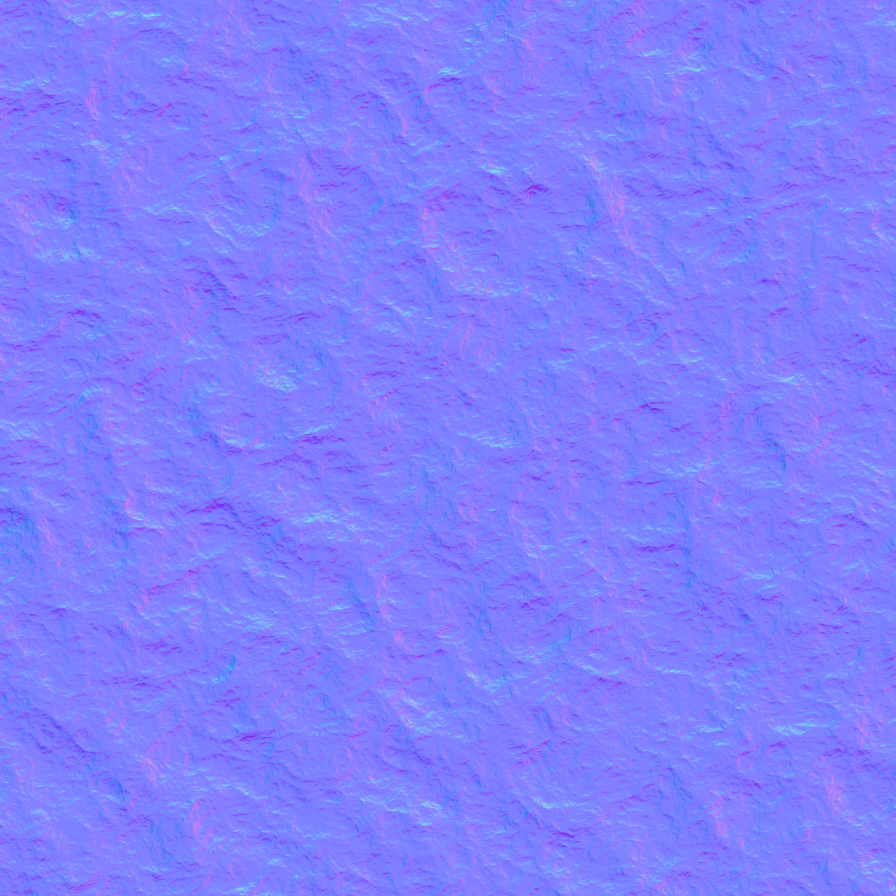
Reproduce this texture map procedurally as a Shadertoy shader.

```glsl
// Tangent-space normal map of rough, chipped rock with faint diagonal strata.

const int OCTAVES = 6;
const float BASE_FREQUENCY = 6.0;
const float FIRST_SLOPE = 0.49;           // slope added by the coarsest octave
const float SLOPE_GROWTH = 1.08;          // finer octaves are slightly steeper
const vec2 STRETCH = vec2(0.84, 1.06);    // along and across the grain
const vec2 RELIEF = vec2(0.090, 0.077);   // steepness in x and y
const float CONTRAST = 1.0;               // flattens calm areas, steepens chips
const float SAMPLE_STEP = 0.0006;         // gradient sampling distance

float hash(vec2 cell) {
    return fract(sin(dot(cell, vec2(127.1, 311.7))) * 43758.5453);
}

// Turns the x axis to the given angle
mat2 rotation(float angle) {
    float c = cos(angle), s = sin(angle);
    return mat2(c, -s, s, c);
}

// Dot product of a random unit gradient with the offset from its lattice corner
float cornerSlope(vec2 cell, vec2 corner, vec2 local) {
    float angle = 6.28318 * hash(cell + corner);
    return dot(vec2(cos(angle), sin(angle)), local - corner);
}

float gradientNoise(vec2 p) {
    vec2 cell = floor(p), f = fract(p);
    vec2 u = f * f * f * (f * (f * 6.0 - 15.0) + 10.0);
    float low = mix(cornerSlope(cell, vec2(0, 0), f), cornerSlope(cell, vec2(1, 0), f), u.x);
    float high = mix(cornerSlope(cell, vec2(0, 1), f), cornerSlope(cell, vec2(1, 1), f), u.x);
    return mix(low, high, u.y);
}

// Bends the strata so that the creases wander
vec2 warp(vec2 p, float frequency, float amount) {
    vec2 q = p * frequency;
    return p + amount * vec2(gradientNoise(q + 17.3), gradientNoise(q + 51.9));
}

// Ridged octaves; the grain turns from falling to rising as it gets finer
float rockHeight(vec2 p) {
    float height = 0.0;
    float frequency = BASE_FREQUENCY;
    float slope = FIRST_SLOPE;
    float angle = -0.78;
    p = warp(p, 14.0, 0.008);
    for (int i = 0; i < OCTAVES; i++) {
        vec2 q = rotation(angle) * p * STRETCH.y;
        q.x *= STRETCH.x / STRETCH.y;
        float n = gradientNoise(q * frequency + 13.7 * float(i + 1));
        height -= slope * sqrt(n * n + 0.0002) / frequency;
        frequency *= 2.0;
        slope *= SLOPE_GROWTH;
        angle += 0.31;
    }
    return height;
}

// Central differences of the height field
vec2 heightGradient(vec2 p, float d) {
    vec2 e = vec2(d, 0.0);
    return vec2(rockHeight(p + e.xy) - rockHeight(p - e.xy),
                rockHeight(p + e.yx) - rockHeight(p - e.yx)) / (2.0 * d);
}

// Each axis is sharpened alone, so chips face mostly up, down, left or right
vec3 surfaceNormal(vec2 gradient, vec2 relief, float contrast) {
    vec2 steepness = pow(abs(gradient) + 0.0001, vec2(contrast));
    return normalize(vec3(-gradient * steepness * relief, 1.0));
}

void mainImage(out vec4 fragColor, in vec2 fragCoord) {
    vec2 p = fragCoord / min(iResolution.x, iResolution.y);
    vec2 gradient = heightGradient(p, SAMPLE_STEP);
    vec3 normal = surfaceNormal(gradient, RELIEF, CONTRAST);
    fragColor = vec4(normal * 0.5 + 0.5, 1.0);
}
```
